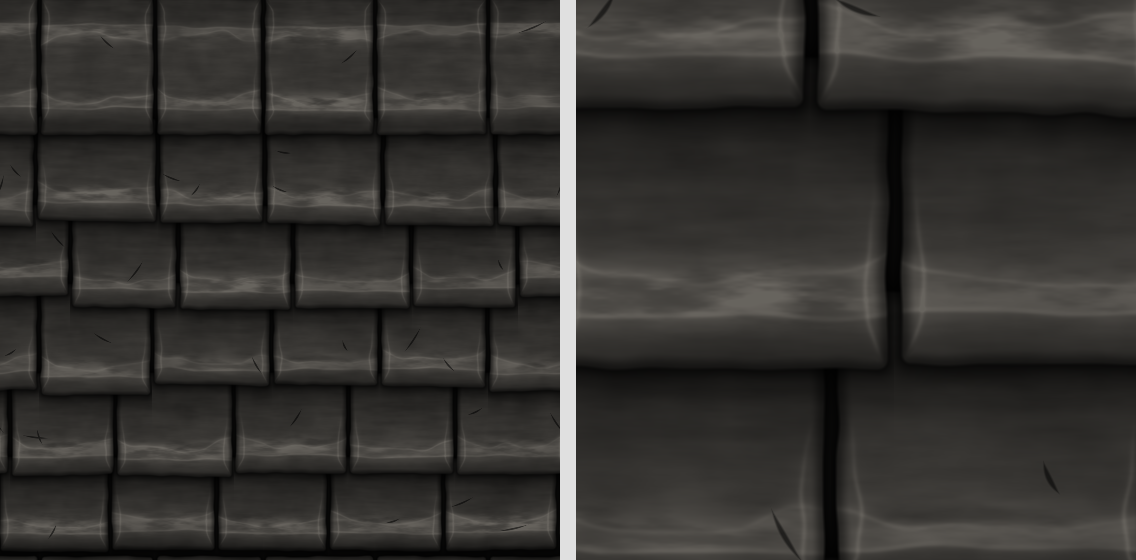
Left, the full canvas; right, a detail of the centre.
Write a WebGL 1 fragment shader that draws this texture.

```glsl
precision highp float;
// Dark worn stone roof: a ridge course above five overlapping courses, five shingles across.
uniform vec2 u_resolution;

const vec3 STONE_TINT = vec3(1.0, 0.965, 0.91);
const float COLUMNS = 5.0;
const float GAP_TONE = 0.075;
const float PEAK_TONE = 0.405;

float hash(vec2 p) {
  vec3 h = fract(p.xyx * 0.1031);
  h += dot(h, h.yzx + 33.33);
  return fract((h.x + h.y) * h.z);
}

float noise(vec2 p) {
  vec2 i = floor(p), f = fract(p);
  f = f * f * (3.0 - 2.0 * f);
  return mix(mix(hash(i), hash(i + vec2(1, 0)), f.x),
             mix(hash(i + vec2(0, 1)), hash(i + vec2(1, 1)), f.x), f.y);
}

float fbm(vec2 p) {
  float sum = 0.0, gain = 0.5;
  for (int i = 0; i < 4; i++) {
    sum += gain * noise(p);
    p = p * 2.03 + 11.7;
    gain *= 0.5;
  }
  return sum / 0.9375;
}

// Lower edge, sideways shift and unevenness of a course, measured from the top
vec3 courseLayout(float row) {
  if (row < 0.5) return vec3(0.242, 0.068, 0.001);
  if (row < 1.5) return vec3(0.400, 0.073, 0.012);
  if (row < 2.5) return vec3(0.540, 0.122, 0.036);
  if (row < 3.5) return vec3(0.699, 0.078, 0.024);
  if (row < 4.5) return vec3(0.850, 0.016, 0.007);
  return vec3(0.985, 0.187, 0.004);
}

float jointX(float k, float row) {
  return (k + 0.13 * (hash(vec2(mod(k, COLUMNS), row + 7.0)) - 0.5)) / COLUMNS;
}

float roundedBox(vec2 p, vec2 halfSize, float radius) {
  vec2 e = abs(p) - halfSize + radius;
  return length(max(e, 0.0)) + min(max(e.x, e.y), 0.0) - radius;
}

float glowLine(float d, float width) {
  return 0.65 * exp(-d * d / (width * width)) + 0.35 * exp(-abs(d) / (width * 3.5));
}

// Heights of the two creases bounding the worn bevel; pinched in the middle
vec2 creaseHeights(float x, float across, vec2 seed) {
  float ends = pow(abs(2.0 * across - 1.0), 2.0);
  float low = 0.028 + 0.009 * hash(seed) + 0.006 * (noise(vec2(x * 22.0, 3.0) + seed) - 0.5);
  float rise = mix(0.014, 0.032, ends) * mix(0.75, 1.25, hash(seed + 4.0));
  return vec2(low, low + rise + 0.013 * (noise(vec2(x * 30.0, 9.0) + seed) - 0.5));
}

float wornBevel(float x, float h, float across, vec2 crease, vec2 seed) {
  float streak = fbm(vec2(x * 22.0, h * 85.0) + seed);
  float fill = smoothstep(-0.002, 0.002, h - crease.x) * (1.0 - smoothstep(-0.005, 0.009, h - crease.y));
  float middle = 1.0 - pow(abs(2.0 * across - 1.0), 3.0);
  float offset = (h - crease.x - 0.014) / 0.017;
  float polish = exp(-offset * offset) * middle * smoothstep(0.25, 0.7, streak) * mix(0.25, 1.0, hash(seed + 8.0));
  float fade = mix(0.35, 1.0, noise(vec2(x * 28.0, 1.0) + seed));
  float lines = glowLine(h - crease.x, 0.0018) + 0.8 * glowLine(h - crease.y, 0.0018);
  return 0.10 * lines * fade + fill * (0.025 + 0.06 * streak) + 0.15 * polish;
}

// Tapered dark slashes; returns 0 to 1
float cracks(vec2 p, vec2 size, vec2 seed) {
  float mark = 0.0;
  for (int i = 0; i < 2; i++) {
    vec2 s = seed + float(i) * 5.3 + 21.0;
    vec2 center = size * vec2(mix(0.1, 0.9, hash(s)), mix(0.2, 0.75, hash(s + 1.0)));
    float angle = mix(0.1, 1.3, hash(s + 2.0)) * (hash(s + 3.0) < 0.3 ? -1.0 : 1.0);
    vec2 dir = vec2(cos(angle), sin(angle));
    vec2 d = p - center;
    float along = dot(d, dir) / mix(0.012, 0.032, hash(s + 4.0));
    float width = 0.0024 * (1.0 - along * along);
    float side = abs(dot(d, vec2(-dir.y, dir.x)) + 0.002 * along * along);
    mark = max(mark, step(0.45, hash(s + 6.0)) * smoothstep(0.0, 0.0018, width - side));
  }
  return mark;
}

// p runs from the upper left of the visible shingle, y downward
float shingleTone(vec2 p, vec2 size, vec2 seed, float ridge) {
  float across = p.x / size.x, h = size.y - p.y - 0.014 * ridge;
  vec2 crease = creaseHeights(p.x, across, seed);
  float grain = fbm(vec2(p.x * 18.0, p.y * 120.0) + seed);
  float cloud = fbm(p * 22.0 + seed + 40.0);
  float tone = mix(0.165, 0.215, smoothstep(0.0, 0.09, p.y)) + 0.045 * (grain - 0.5) + 0.06 * (cloud - 0.5);
  tone *= mix(1.0, mix(0.72, 1.0, smoothstep(0.0, 0.035, h)), 1.0 - smoothstep(-0.002, 0.002, h - crease.x));
  tone += wornBevel(p.x, h, across, crease, seed);
  if (ridge > 0.5) {
    float top = p.y - 0.02;
    vec2 upper = creaseHeights(p.x, across, seed + 13.0);
    tone += wornBevel(p.x, top, across, upper, seed + 13.0);
  }
  // Side chamfers: bright near the bevel, slanting into the lower corners
  float reach = ridge > 0.5 ? min(h, p.y) : h;
  float inset = 0.005 + 0.012 * smoothstep(0.0, crease.x, reach) * (1.0 - 0.6 * smoothstep(crease.y - 0.01, 0.13, reach));
  inset += 0.004 * (noise(vec2(p.y * 45.0, 2.0) + seed) - 0.5);
  float edge = min(p.x, size.x - p.x) - inset;
  tone += 0.085 * glowLine(edge, 0.0017) * (1.0 - smoothstep(0.05, 0.12, reach)) * smoothstep(-0.005, 0.03, reach);
  return min(tone, PEAK_TONE) * (1.0 - 0.55 * cracks(p, size, seed));
}

// Lays one course, with its cast shadow, over the tone below it
float layCourse(float below, vec2 q, float row, float pixel) {
  vec3 layout = courseLayout(row);
  float ridge = 1.0 - step(0.5, row);
  q.y -= ridge * step(0.9, q.y);
  float x = q.x - layout.y, k = floor(x * COLUMNS);
  if (x < jointX(k, row)) k -= 1.0;
  else if (x >= jointX(k + 1.0, row)) k += 1.0;
  float left = jointX(k, row), width = jointX(k + 1.0, row) - left;
  vec2 id = vec2(mod(k, COLUMNS), row), seed = id * 17.3 + 5.0;
  vec2 p = vec2(x - left, q.y);
  float top = ridge > 0.5 ? -0.008 : courseLayout(row - 1.0).x;
  float tilt = 0.05 * (hash(seed + 2.0) - 0.5) * (1.0 - ridge);
  p.y -= top + tilt * (p.x - 0.5 * width);
  float height = layout.x - top + layout.z * (hash(seed + 3.0) - 0.5);
  float hidden = 0.035 * (1.0 - ridge);
  vec2 halfSize = 0.5 * vec2(width - 0.008, height + hidden - 0.004);
  float d = roundedBox(p - vec2(0.5 * width, 0.5 * (height - hidden)), halfSize, 0.006);
  d += 0.003 * (noise(p * 45.0 + seed) - 0.5);
  float shade = below * (1.0 - 0.8 * exp(-max(d, 0.0) / 0.014));
  float tone = shingleTone(p, vec2(width, height), seed, ridge) * mix(0.55, 1.0, smoothstep(0.0, 0.009, -d));
  return mix(tone, shade, smoothstep(-0.001 - pixel, 0.001 + pixel, d));
}

void main() {
  vec2 q = gl_FragCoord.xy / u_resolution;
  q.y = 1.0 - q.y;
  float tone = GAP_TONE;
  for (int i = 0; i < 6; i++) tone = layCourse(tone, q, 5.0 - float(i), 0.5 / u_resolution.y);
  gl_FragColor = vec4(tone * STONE_TINT, 1.0);
}
```
